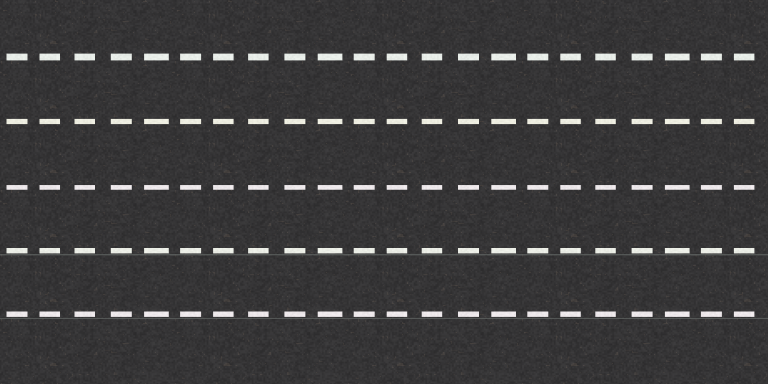
Write a Shadertoy shader that draws this pattern.

```glsl
// Dark asphalt crossed by five rows of white road dashes and two hairline seams.
// Dashes repeat in groups of five, with exact box-filtered edges; the asphalt is
// tiled value noise with fine grain, soft mottling and sparse warm specks.

// Lengths are in units of 1/384 of the canvas height.
const float UNITS = 384.0;
const float GROUP_WIDTH = 173.6;
const float GROUP_ORIGIN = -34.5;
const float ROW_PITCH = 64.4;
const int DASHES = 5;
const int ROWS = 5;
const float DASH_START[DASHES] = float[](5.0, 41.0, 74.0, 109.0, 145.3);
const float DASH_LENGTH[DASHES] = float[](24.7, 21.0, 20.5, 20.5, 21.0);
const float ROW_CENTER[ROWS] = float[](327.0, 262.5, 196.6, 133.3, 69.8);
const float ROW_HEIGHT[ROWS] = float[](6.8, 5.2, 4.7, 5.4, 5.4);
const vec3 ROW_PAINT[ROWS] = vec3[](
    vec3(0.91, 0.93, 0.91), vec3(0.93, 0.93, 0.88), vec3(0.93, 0.91, 0.92),
    vec3(0.92, 0.93, 0.90), vec3(0.93, 0.91, 0.92));

const vec3 ASPHALT = vec3(0.206, 0.203, 0.208);
const vec3 SPECK = vec3(0.065, 0.050, 0.035);
const vec3 SEAM = vec3(0.40, 0.42, 0.41);
const float SEAM_HEIGHT = 0.9;
const float GRAIN = 0.055;
const float MOTTLE = 0.022;
const float PAINT_WEAR = 0.05;

float hash(vec2 p) {
    vec3 q = fract(vec3(p.xyx) * 0.1031);
    q += dot(q, q.yzx + 33.33);
    return fract((q.x + q.y) * q.z);
}

// Value noise with a whole number of cells in each tile.
float tiledNoise(vec2 tileUv, vec2 cells) {
    vec2 p = tileUv * cells;
    vec2 i = floor(p);
    vec2 f = fract(p);
    f = f * f * (3.0 - 2.0 * f);
    vec2 a = mod(i, cells);
    vec2 b = mod(i + 1.0, cells);
    return mix(mix(hash(a), hash(vec2(b.x, a.y)), f.x),
               mix(hash(vec2(a.x, b.y)), hash(b), f.x), f.y);
}

// Fraction of a pixel footprint lying between two edges.
float coverage(float x, float lo, float hi, float footprint) {
    float h = 0.5 * footprint;
    return clamp((min(x + h, hi) - max(x - h, lo)) / footprint, 0.0, 1.0);
}

float stripe(float y, float center, float height, float footprint) {
    return coverage(y, center - 0.5 * height, center + 0.5 * height, footprint);
}

void mainImage(out vec4 fragColor, in vec2 fragCoord) {
    vec2 p = fragCoord * UNITS / iResolution.y;
    float footprint = UNITS / iResolution.y;

    // Asphalt
    vec2 tileUv = vec2(p.x - GROUP_ORIGIN, p.y) / vec2(GROUP_WIDTH, ROW_PITCH);
    float grain = tiledNoise(tileUv, vec2(104.0, 39.0)) - 0.5;
    float mottle = tiledNoise(tileUv, vec2(34.0, 13.0)) - 0.5;
    float speck = smoothstep(0.86, 0.97, tiledNoise(tileUv + 0.37, vec2(71.0, 29.0)));
    vec3 color = ASPHALT + GRAIN * grain + MOTTLE * mottle + SPECK * speck;

    // Seams just below the two lowest rows
    color = mix(color, SEAM, stripe(p.y, 129.2, SEAM_HEIGHT, footprint));
    color = mix(color, SEAM, 0.75 * stripe(p.y, 65.6, SEAM_HEIGHT, footprint));

    // Dash mask shared by all rows
    float x = mod(p.x - GROUP_ORIGIN, GROUP_WIDTH);
    float dash = 0.0;
    for (int i = 0; i < DASHES; i++) {
        dash += coverage(x, DASH_START[i], DASH_START[i] + DASH_LENGTH[i], footprint);
    }

    // Painted rows
    for (int r = 0; r < ROWS; r++) {
        float paint = dash * stripe(p.y, ROW_CENTER[r], ROW_HEIGHT[r], footprint);
        color = mix(color, ROW_PAINT[r] + PAINT_WEAR * grain, paint);
    }

    fragColor = vec4(color, 1.0);
}
```
